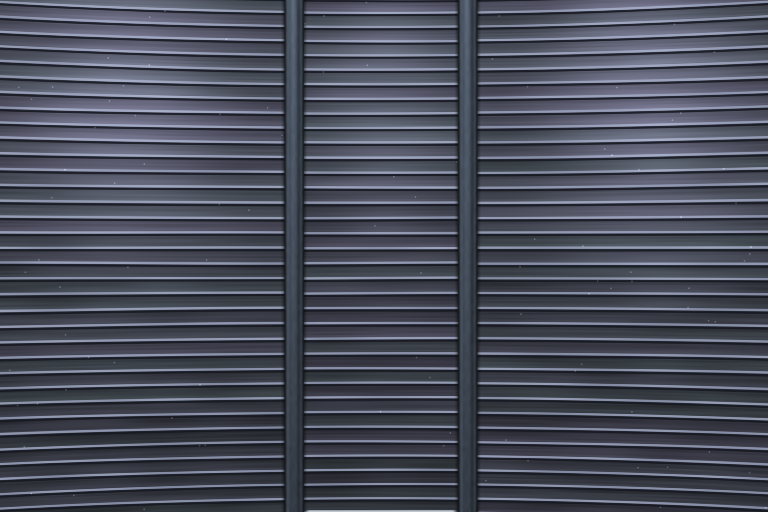
Write a Shadertoy shader that draws this texture.

```glsl
// Dark metal shutter: about 34 thin horizontal slats split by two vertical posts.
// Slat rows bend slightly away from the centre; each slat has a bright lip over a
// dark gap, brushed streaks, its own tint, and soft sky glow on the upper part.

float hash(vec2 p) {
    vec3 q = fract(vec3(p.xyx) * 0.1031);
    q += dot(q, q.yzx + 33.33);
    return fract((q.x + q.y) * q.z);
}

float noise(vec2 p) {
    vec2 i = floor(p), f = fract(p);
    f = f * f * (3.0 - 2.0 * f);
    return mix(mix(hash(i), hash(i + vec2(1, 0)), f.x),
               mix(hash(i + vec2(0, 1)), hash(i + vec2(1, 1)), f.x), f.y);
}

// Smooth-edged band between a and b, with blur width w
float band(float x, float a, float b, float w) {
    return smoothstep(a - w, a + w, x) - smoothstep(b - w, b + w, x);
}

// Soft reflections of the sky, one per panel
float skyGlow(vec2 uv) {
    float glow = 0.0;
    for (int i = 0; i < 3; i++) {
        float side = float(i) - 1.0;
        vec2 d = (uv - vec2(0.5 + 0.34 * side, 0.83)) / vec2(0.10 + 0.05 * abs(side), 0.34);
        glow += exp(-dot(d, d)) * (0.75 + 0.25 * abs(side));
    }
    return glow;
}

vec3 slats(vec2 uv, float panel) {
    // Row coordinate with bowed spacing
    vec2 c = 2.0 * uv - 1.0;
    float bow = 1.0 - 0.03 * c.y * c.y + 0.045 * c.x * c.x;
    float row = (uv.y - 0.5) / (0.0295 * bow) + 0.61;
    row += 0.10 * (noise(vec2(uv.x * 3.0 + panel * 9.0, row * 0.6)) - 0.5);
    float blur = 0.6 * 34.0 / iResolution.y;
    float f = fract(row), id = floor(row);

    // Body: lighter toward the lower edge, with a tint for each slat
    float glow = skyGlow(uv);
    float light = 0.205 + 0.045 * uv.y + 0.19 * glow;
    light *= 1.0 + 0.38 * (0.5 - f);
    light += 0.035 * (hash(vec2(id, panel + 4.0)) - 0.5);
    vec3 tint = mix(vec3(0.92, 1.04, 1.13), vec3(1.0, 1.0, 1.22),
                    clamp(hash(vec2(id, panel + 17.0)) + 0.4 * glow, 0.0, 1.0));

    // Brushed streaks and broad wear
    float streak = noise(vec2(uv.x * 9.0 + id * 7.0, row * 9.0));
    float wear = noise(vec2(uv.x * 14.0, row * 0.8 + panel * 31.0));
    light += 0.05 * (streak - 0.5) + 0.035 * (wear - 0.5);
    vec3 color = light * tint;

    // Dark gap, then the lit lip
    float gap = band(f, -0.5, 0.06, blur) + smoothstep(0.91 - blur, 0.91 + blur, f);
    color = mix(color, vec3(0.085, 0.095, 0.13), 0.88 * clamp(gap, 0.0, 1.0));
    float lip = band(f, 0.08, 0.23, blur);
    vec3 lipColor = vec3(0.57, 0.60, 0.70) + 0.07 * glow + 0.10 * (wear - 0.5);
    color = mix(color, lipColor, 0.92 * lip);

    // Sparse pale specks
    vec2 grid = uv * vec2(110.0, 74.0), cell = floor(grid);
    vec2 at = 0.3 + 0.4 * vec2(hash(cell + 3.0), hash(cell + 8.0));
    float speck = step(0.988, hash(cell)) * smoothstep(0.2, 0.05, length(fract(grid) - at));
    return color + 0.16 * speck;
}

// Rounded post; t runs from -1 to 1 across its width
vec3 post(float t, vec2 uv) {
    float light = 0.215 + 0.04 * uv.y + 0.13 * uv.y * exp(-pow((t + 0.1) / 0.35, 2.0));
    light += 0.05 * band(t, -0.75, -0.5, 0.12) - 0.05 * band(t, 0.3, 0.6, 0.12);
    light *= 1.0 - 0.62 * smoothstep(0.7, 1.0, abs(t));
    light += 0.025 * (noise(vec2(t * 5.0, uv.y * 90.0)) - 0.5);
    return light * vec3(0.93, 1.06, 1.24);
}

void mainImage(out vec4 fragColor, in vec2 fragCoord) {
    vec2 uv = fragCoord / iResolution.xy;
    float px = 1.0 / iResolution.x;
    float panel = step(0.383, uv.x) + step(0.609, uv.x);
    vec3 color = slats(uv, panel);

    // Pale daylight under the middle panel
    float daylight = band(uv.x, 0.40, 0.592, 0.004) * smoothstep(0.005, 0.002, uv.y);
    color = mix(color, vec3(0.75, 0.78, 0.82), daylight);

    // Two posts with contact shadows
    for (int i = 0; i < 2; i++) {
        float d = uv.x - (0.383 + 0.226 * float(i));
        color *= 1.0 - 0.4 * smoothstep(0.018, 0.012, abs(d));
        color = mix(color, post(d / 0.0128, uv), smoothstep(px, -px, abs(d) - 0.0128));
    }
    fragColor = vec4(clamp(color, 0.0, 1.0), 1.0);
}
```
